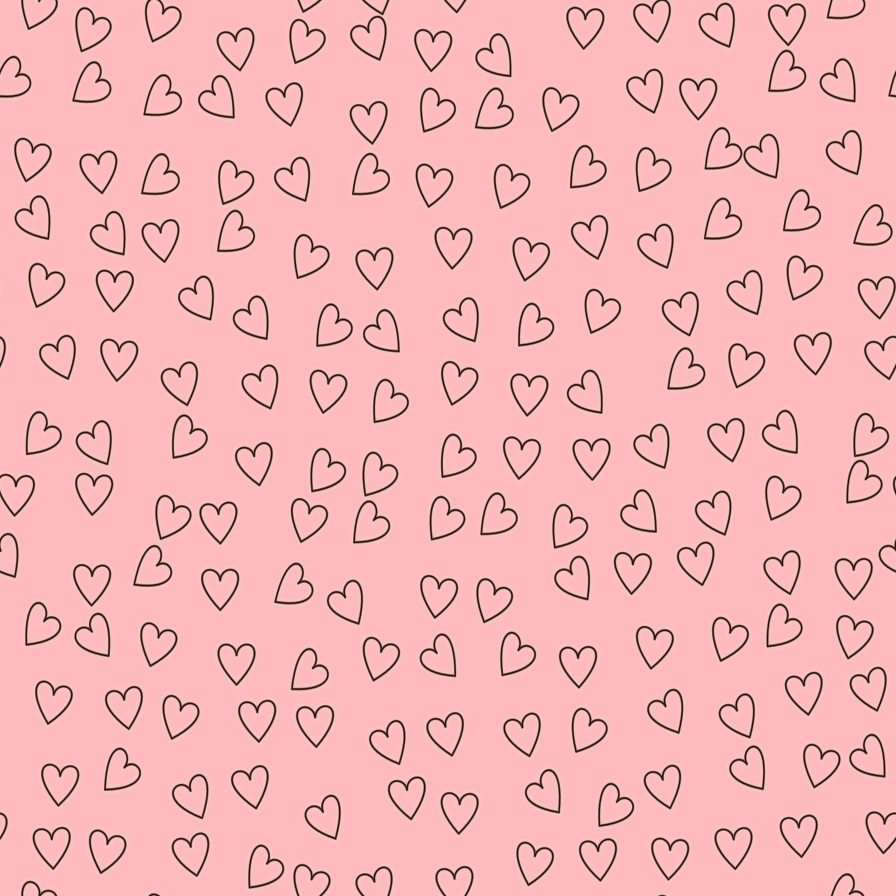
This pattern is drawn by a three.js fragment shader. Its source:

```glsl
// Scattered, tilted heart outlines in thin dark ink on a flat pink ground.
varying vec2 vUv;

const vec3 PINK = vec3(1.0, 0.73, 0.74);
const vec3 HALO = vec3(0.96, 0.77, 0.76);
const vec3 INK = vec3(0.17, 0.05, 0.05);

const float CELLS = 13.0;         // hearts across the canvas
const float JITTER = 0.38;        // random shift, in cells
const float DRIFT = 0.28;         // slow waving of rows and columns, in cells
const float HEART_SIZE = 0.0445;  // heart height, in canvas units
const float TILT_MIN = -0.7;      // radians, clockwise is positive
const float TILT_MAX = 0.95;
const float LEAN = 0.25;          // makes the upper lobe of a tilted heart larger
const float LINE_HALF = 0.00108;  // half of the stroke width
const float LINE_SOFT = 0.00105;  // softness of the stroke edge
const float HALO_IN = 0.0025;     // faint pale rim around the stroke
const float HALO_OUT = 0.0058;

const float TAU = 6.2831853;
const int SEGMENTS = 20;

// Half of the heart outline: a cubic curve from notch to tip, height 1.
const vec2 NOTCH = vec2(0.0, 0.24);
const vec2 LOBE_TOP = vec2(0.04, 0.74);
const vec2 LOBE_SIDE = vec2(1.0, 0.57);
const vec2 TIP = vec2(0.0, -0.5);

vec3 hash3(vec2 cell) {
  vec3 p = fract(cell.xyx * vec3(0.1031, 0.1030, 0.0973) + 0.37);
  p += dot(p, p.yxz + 33.33);
  return fract((p.xxy + p.yzz) * p.zyx);
}

vec2 heartCurve(float t) {
  float s = 1.0 - t;
  return s * s * s * NOTCH + 3.0 * s * s * t * LOBE_TOP
       + 3.0 * s * t * t * LOBE_SIDE + t * t * t * TIP;
}

float segmentDistance(vec2 p, vec2 a, vec2 b) {
  vec2 ab = b - a;
  return length(p - a - ab * clamp(dot(p - a, ab) / dot(ab, ab), 0.0, 1.0));
}

// Distance to the outline, mirrored about the heart's axis.
float heartOutline(vec2 p) {
  p.x = abs(p.x);
  float nearest = 1.0;
  vec2 start = NOTCH;
  for (int i = 1; i <= SEGMENTS; i++) {
    vec2 end = heartCurve(float(i) / float(SEGMENTS));
    nearest = min(nearest, segmentDistance(p, start, end));
    start = end;
  }
  return nearest;
}

// Distance to the closest outline on the jittered, tiling grid.
float heartField(vec2 uv) {
  vec2 grid = uv * CELLS;
  float nearest = 1.0;
  for (int y = -1; y <= 1; y++) {
    for (int x = -1; x <= 1; x++) {
      vec2 cell = floor(grid) + vec2(float(x), float(y));
      vec3 rnd = hash3(mod(cell, CELLS) + 5.0);
      vec2 wave = sin(TAU * cell.yx / CELLS * vec2(2.0, 1.0) + vec2(0.6, 2.1));
      vec2 centre = cell + 0.5 + JITTER * (rnd.xy - 0.5) + DRIFT * wave;
      vec2 p = (grid - centre) / (CELLS * HEART_SIZE);
      if (dot(p, p) < 0.64) {
        float tilt = mix(TILT_MIN, TILT_MAX, rnd.z);
        float c = cos(tilt);
        float s = sin(tilt);
        vec2 q = vec2(c * p.x - s * p.y, s * p.x + c * p.y);
        q.y += LEAN * s * q.x;
        nearest = min(nearest, heartOutline(q) * HEART_SIZE);
      }
    }
  }
  return nearest;
}

void main() {
  float d = heartField(vUv);
  float ink = 1.0 - smoothstep(LINE_HALF - LINE_SOFT, LINE_HALF + LINE_SOFT, d);
  float halo = 1.0 - smoothstep(HALO_IN, HALO_OUT, d);
  vec3 colour = mix(mix(PINK, HALO, halo), INK, ink);
  gl_FragColor = vec4(colour, 1.0);
}
```
